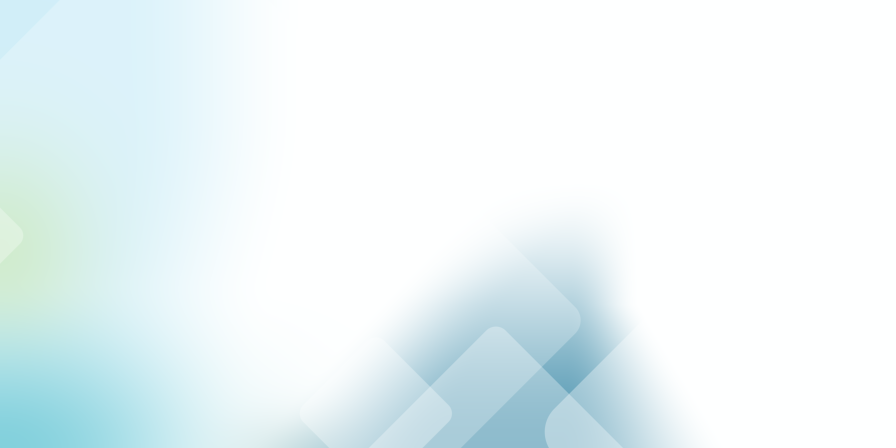
A Shadertoy shader for this background:

```glsl
// Soft abstract backdrop: pale sky, green and cyan glows on the left and a
// deep blue glow at lower centre, all fading to white, under translucent
// rounded squares turned by 45 degrees. Lengths are in canvas heights.

const vec3 WHITE = vec3(0.996, 1.0, 1.0);
const vec3 SKY   = vec3(0.82, 0.935, 0.975);
const vec3 GREEN = vec3(0.76, 0.90, 0.75);
const vec3 CYAN  = vec3(0.36, 0.76, 0.82);
const vec3 SAGE  = vec3(0.40, 0.62, 0.62);
const vec3 BLUE  = vec3(0.35, 0.61, 0.71);

// Gaussian falloff with a separate radius on each axis.
float glow(vec2 p, vec2 center, vec2 radius) {
    vec2 q = (p - center) / radius;
    return exp(-dot(q, q));
}

// Signed distance to a rounded square standing on its corner.
float diamondDistance(vec2 p, vec2 center, float halfSide, float radius) {
    vec2 q = p - center;
    q = abs(vec2(q.x + q.y, q.x - q.y)) * 0.70711 - halfSide + radius;
    return length(max(q, 0.0)) + min(max(q.x, q.y), 0.0) - radius;
}

// Lays a translucent white diamond over the colour.
vec3 addPanel(vec3 color, vec2 p, vec2 center, float halfSide, float radius, float alpha) {
    float pixel = 1.0 / iResolution.y;
    float d = diamondDistance(p, center, halfSide, radius);
    float coverage = 1.0 - smoothstep(-0.75 * pixel, 0.75 * pixel, d);
    return mix(color, WHITE, alpha * coverage);
}

// Sky wash with green and cyan glows along the left side.
vec3 leftWash(vec3 color, vec2 p) {
    float rise = smoothstep(0.0, 0.75, p.y);
    float inner = mix(0.08, 0.27, rise);
    float outer = mix(0.56, 0.69, rise);
    color = mix(color, SKY, 1.0 - smoothstep(inner, outer, p.x));
    color = mix(color, GREEN, glow(p, vec2(0.0, 0.44), vec2(0.20, 0.23)));
    float low = 1.0 - smoothstep(0.0, 0.38, p.y);
    return mix(color, CYAN, low * exp(-p.x * p.x / 0.152));
}

// Blue glow: slanted soft left side, steeper right side that flares below.
float blueAmount(vec2 p) {
    float flare = clamp(1.0 - p.y / 0.32, 0.0, 1.0);
    float left = 0.555 + 0.9 * p.y;
    float right = 1.43 + 0.2 * flare;
    float height = 1.0 - smoothstep(0.0, 0.61, p.y);
    float leftFade = smoothstep(left, left + 0.28 + 0.14 * flare, p.x);
    float rightFade = 1.0 - smoothstep(right - 0.16 - 0.22 * flare, right, p.x);
    return height * leftFade * rightFade;
}

void mainImage(out vec4 fragColor, in vec2 fragCoord) {
    vec2 p = fragCoord / iResolution.xy * vec2(2.0, 1.0);

    // Colour washes
    vec3 color = leftWash(WHITE, p);
    color = mix(color, SAGE, 0.3 * glow(p, vec2(0.68, -0.02), vec2(0.16, 0.09)));
    color = mix(color, BLUE, blueAmount(p));

    // Translucent panels, largest first
    color = addPanel(color, p, vec2(0.366, 0.285), 0.670, 0.042, 0.24);
    color = addPanel(color, p, vec2(-0.042, 0.474), 0.074, 0.026, 0.30);
    color = addPanel(color, p, vec2(0.839, 0.077), 0.128, 0.027, 0.32);
    color = addPanel(color, p, vec2(1.107, -0.081), 0.258, 0.031, 0.32);
    color = addPanel(color, p, vec2(1.576, 0.036), 0.276, 0.073, 0.35);

    fragColor = vec4(color, 1.0);
}
```
